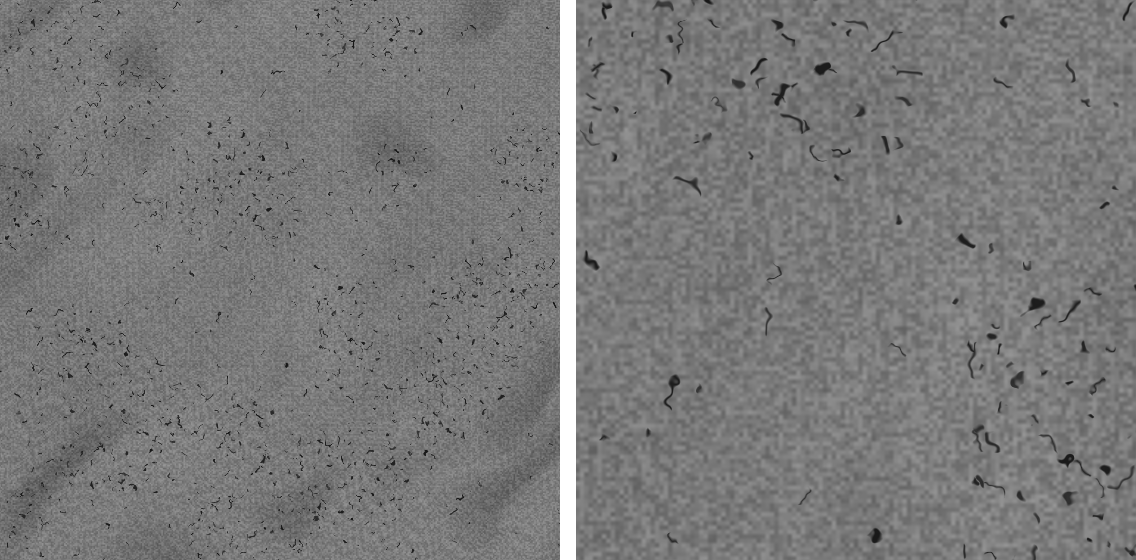
Left: the whole. Right: its middle third, enlarged.
Give the GLSL for this texture, as a three.js fragment shader.

```glsl
// Grainy grey stone with soft diagonal stains and clustered black flecks.
varying vec2 vUv;

float hash(vec2 p) {
  return fract(sin(dot(p, vec2(127.1, 311.7))) * 43758.545);
}

vec2 hash2(vec2 p) {
  return vec2(hash(p), hash(p + 57.3));
}

float valueNoise(vec2 p) {
  vec2 cell = floor(p);
  vec2 f = fract(p);
  f = f * f * (3.0 - 2.0 * f);
  float low = mix(hash(cell), hash(cell + vec2(1.0, 0.0)), f.x);
  float high = mix(hash(cell + vec2(0.0, 1.0)), hash(cell + 1.0), f.x);
  return mix(low, high, f.y);
}

mat2 rotation(float angle) {
  float c = cos(angle), s = sin(angle);
  return mat2(c, -s, s, c);
}

// Cellular stains: slanted ovals, steeper on one flank than on the other.
float stains(vec2 uv) {
  vec2 p = uv * 5.0;
  p += 0.16 * sin(p.yx * vec2(3.1, 2.7) + vec2(0.4, 1.9));
  p += 0.06 * sin(p.yx * vec2(8.3, 7.1) + vec2(2.2, 0.7));
  float shade = 0.0;
  for (int y = -1; y <= 1; y++) {
    for (int x = -1; x <= 1; x++) {
      vec2 cell = floor(p) + vec2(float(x), float(y));
      vec2 center = cell + 0.1 + 0.8 * hash2(cell + 3.7);
      vec2 shape = hash2(cell + 21.4);
      vec2 q = rotation(0.45 + 0.6 * shape.x) * (p - center);
      float flank = q.y < 0.0 ? 0.2 : 0.42;
      vec2 r = q / vec2(0.45 + 0.5 * shape.y, flank);
      float body = max(0.0, 1.0 - dot(r, r));
      float strength = hash(cell + 8.9);
      shade += body * sqrt(body) * strength * strength;
    }
  }
  return min(shade, 1.2);
}

// Share of cells that hold a fleck, high inside clusters.
float fleckDensity(vec2 uv) {
  float cluster = smoothstep(0.45, 0.82, valueNoise(uv * 9.0 + 4.6));
  return 0.04 + 0.62 * cluster;
}

// One layer of crooked strokes and dots, one candidate in each grid cell.
float flecks(vec2 uv, float cells, float share, float seed) {
  vec2 p = uv * cells;
  vec2 kink = vec2(valueNoise(p * 4.5 + seed), valueNoise(p * 4.5 + seed + 31.0));
  vec2 bent = p + 0.3 * (kink - 0.5);
  float blur = 0.001 * cells;
  float ink = 0.0;
  for (int y = -1; y <= 1; y++) {
    for (int x = -1; x <= 1; x++) {
      vec2 cell = floor(p) + vec2(float(x), float(y));
      vec2 key = cell + seed;
      if (hash(key) > share * fleckDensity((cell + 0.5) / cells)) continue;
      vec2 size = hash2(key + 11.8);
      vec2 q = rotation(6.283 * hash(key + 5.2)) * (bent - cell - hash2(key + 17.6));
      q.y += (size.y - 0.5) * 3.0 * q.x * q.x;
      float reach = 0.02 + 0.36 * size.x * size.x;
      float thickness = mix(0.085, 0.035, size.x) * (0.7 + 0.6 * size.y);
      float d = length(vec2(max(abs(q.x) - reach, 0.0), q.y)) - thickness;
      float opacity = 0.5 + 0.5 * sqrt(hash(key + 29.3));
      ink = max(ink, opacity * smoothstep(blur, -blur, d));
    }
  }
  return ink;
}

void main() {
  // Broad mottling drawn out along the stain direction
  vec2 slanted = rotation(0.7) * vUv;
  float mottle = valueNoise(slanted * vec2(5.0, 11.0) + 2.3) - 0.5;
  mottle += 0.5 * (valueNoise(vUv * 28.0) - 0.5);

  // Fine sandy grain
  float grain = valueNoise(vUv * 380.0) - 0.5;
  grain += 0.25 * (valueNoise(vUv * 170.0 + 9.1) - 0.5);

  float tone = 0.482 + 0.035 * mottle + 0.16 * grain - 0.1 * stains(vUv);

  // Black flecks, coarse and fine
  float ink = max(flecks(vUv, 40.0, 1.0, 13.0), flecks(vUv, 64.0, 0.5, 71.0));
  tone = mix(tone, 0.09, ink);

  gl_FragColor = vec4(vec3(tone), 1.0);
}
```
